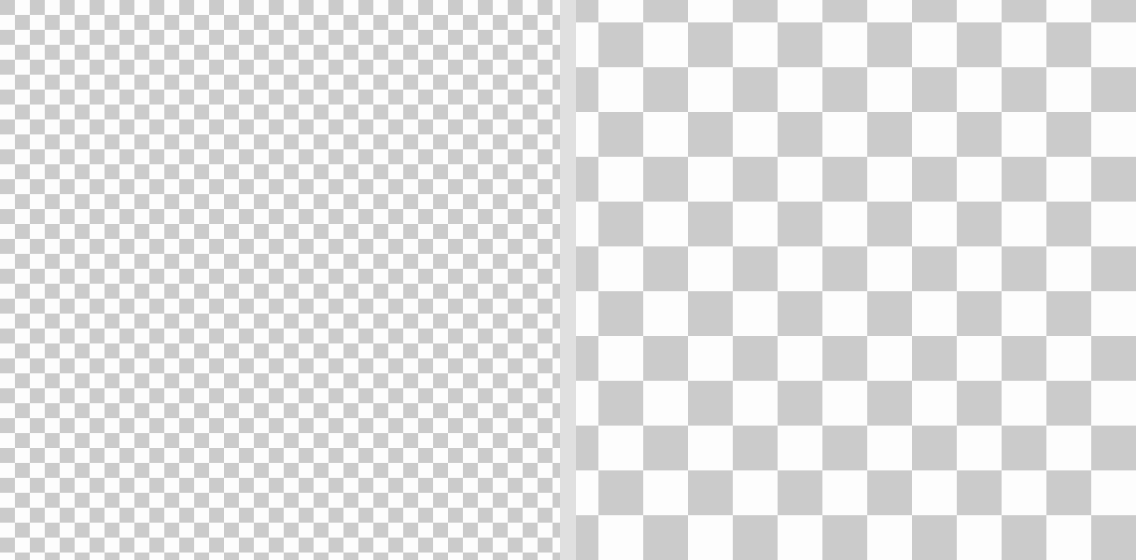
Left: the whole. Right: its middle third, enlarged.
Reproduce this pattern procedurally as a WebGL 1 fragment shader.

```glsl
precision highp float;
// Two-tone checkerboard of light grey and near-white squares.

uniform vec2 u_resolution;

#define CELLS 37.5                  // squares across and down the canvas
#define EDGE_PIXELS 1.0             // width of the smoothed edge
#define GREY vec3(0.797)
#define WHITE vec3(0.994)

// Signed distance to the nearest cell border: positive in even cells, negative in odd.
vec2 signedBorderDistance(vec2 cellPos) {
    return abs(mod(cellPos - 0.5, 2.0) - 1.0) - 0.5;
}

// Antialiased checker: 1 where column and row share parity, else 0.
float checker(vec2 cellPos, vec2 edgeWidth) {
    vec2 side = clamp(2.0 * signedBorderDistance(cellPos) / edgeWidth, -1.0, 1.0);
    return 0.5 + 0.5 * side.x * side.y;
}

void main() {
    // Cells are counted from the top left corner.
    vec2 uv = gl_FragCoord.xy / u_resolution;
    vec2 cellPos = vec2(uv.x, 1.0 - uv.y) * CELLS;
    vec2 edgeWidth = EDGE_PIXELS * CELLS / u_resolution;

    gl_FragColor = vec4(mix(WHITE, GREY, checker(cellPos, edgeWidth)), 1.0);
}
```
